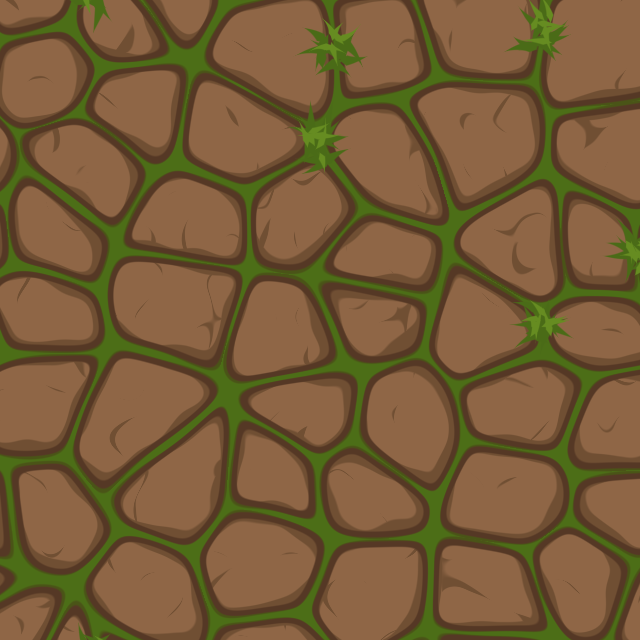
A WebGL 1 fragment shader for this texture:

```glsl
precision highp float;
// Cartoon paving: rounded brown stones with mossy gaps and tufts of grass.
// Smoothed Voronoi edge distances shape the stones, gradient noise cuts their
// shaded rims and cracks, and tapered blades form each tuft.

uniform vec2 u_resolution;

const float SCALE = 6.5;                 // stone units across the canvas
const vec2 CELL = vec2(1.12, 0.92);      // stones are a little wider than tall

vec2 hash2(vec2 c) {
  vec2 h = vec2(dot(c, vec2(127.1, 311.7)), dot(c, vec2(269.5, 183.3)));
  return fract(sin(h) * 43758.5);
}

float corner(vec2 cell, vec2 f, vec2 offset) {
  return dot(hash2(cell + offset) * 2.0 - 1.0, f - offset);
}

float gradientNoise(vec2 p) {
  vec2 cell = floor(p), f = fract(p);
  vec2 s = f * f * f * (f * (f * 6.0 - 15.0) + 10.0);
  float low = mix(corner(cell, f, vec2(0.0)), corner(cell, f, vec2(1.0, 0.0)), s.x);
  float high = mix(corner(cell, f, vec2(0.0, 1.0)), corner(cell, f, vec2(1.0)), s.x);
  return mix(low, high, s.y);
}

vec2 stoneCenter(vec2 id) {
  return (id + 0.5 + 0.8 * (hash2(id) - 0.5)) * CELL;
}

// Distance to the border of the stone around p, with rounded corners.
float stoneEdge(vec2 p, out vec2 id) {
  vec2 home = floor(p / CELL);
  float nearest = 100.0;
  for (int y = -1; y <= 1; y++) {
    for (int x = -1; x <= 1; x++) {
      vec2 other = home + vec2(float(x), float(y));
      float d = distance(p, stoneCenter(other));
      if (d < nearest) { nearest = d; id = other; }
    }
  }
  vec2 center = stoneCenter(id);
  float sum = 0.0;
  for (int y = -2; y <= 2; y++) {
    for (int x = -2; x <= 2; x++) {
      if (x == 0 && y == 0) continue;
      vec2 other = stoneCenter(id + vec2(float(x), float(y)));
      float d = dot(0.5 * (center + other) - p, normalize(other - center));
      sum += exp(-16.0 * d);
    }
  }
  return -log(sum) / 16.0;
}

// Fan of curved blades; the last ones are smaller and lit.
vec3 paintTuft(vec3 color, vec2 p, float seed, float aa) {
  for (int i = 0; i < 20; i++) {
    float n = float(i);
    float lit = step(12.5, n);
    vec2 h = hash2(vec2(n, seed)), k = hash2(vec2(seed + 3.0, n));
    float angle = n * 2.4 + h.x * 0.6;
    vec2 dir = normalize(vec2(cos(angle), sin(angle) + 0.35));
    vec2 r = p - vec2(0.24, 0.32) * (k - 0.5);
    float len = mix(0.2, 0.33, h.y) * mix(1.0, 0.75, lit);
    float along = dot(r, dir) / len;
    float across = dot(r, vec2(-dir.y, dir.x)) + (h.x - 0.5) * 0.2 * along * along;
    float width = mix(0.06, 0.04, lit) * min(1.0 - along, 2.5 * along + 0.5);
    vec3 blade = mix(vec3(0.29, 0.42, 0.09), vec3(0.40, 0.55, 0.13), lit);
    color = mix(color, blade, 1.0 - smoothstep(-aa, aa, abs(across) - width));
  }
  return color;
}

void main() {
  vec2 p = gl_FragCoord.xy / u_resolution.y * SCALE;
  float aa = 0.9 * SCALE / u_resolution.y;

  // Stone outlines bend gently and the gaps vary in width
  vec2 warp = 0.12 * vec2(gradientNoise(p * 0.9), gradientNoise(p * 0.9 + 37.0));
  vec2 id;
  float edge = stoneEdge(p + warp, id);
  vec2 grain = p + 17.0 * hash2(id + 5.0);
  edge += 0.06 * gradientNoise(grain * 0.8);

  // Moss, darker beside the stones
  float mossShade = edge - 0.017 - 0.05 * gradientNoise(p * 1.5);
  vec3 color = mix(vec3(0.30, 0.43, 0.09), vec3(0.29, 0.33, 0.09),
                   smoothstep(-aa, aa, mossShade));

  // Stone face with an uneven shaded rim and tapering cracks
  vec2 local = p - stoneCenter(id);
  float rim = 0.03 + 0.05 * dot(local, vec2(0.8, -0.6)) + 0.15 * gradientNoise(grain * 2.2);
  float crackWidth = 0.16 * (gradientNoise(grain * 2.3 + 11.0) - 0.08);
  float crack = abs(gradientNoise(grain * 1.8 + 5.0)) - crackWidth;
  float face = min(edge - 0.081 - rim, crack);
  vec3 stone = mix(vec3(0.44, 0.31, 0.20), vec3(0.56, 0.40, 0.275), smoothstep(-aa, aa, face));

  // Dark outline
  stone = mix(vec3(0.335, 0.22, 0.145), stone, smoothstep(-aa, aa, edge - 0.081));
  color = mix(color, stone, smoothstep(-aa, aa, edge - 0.026));

  // Grass tufts between some neighbouring stones
  vec2 home = floor(p / CELL);
  for (int y = -1; y <= 1; y++) {
    for (int x = -2; x <= 1; x++) {
      vec2 c = home + vec2(float(x), float(y));
      vec2 root = 0.5 * (stoneCenter(c) + stoneCenter(c + vec2(1.0, 0.0)));
      vec2 chance = hash2(c + 91.0);
      if (chance.x < 0.17 && distance(p, root) < 0.65)
        color = paintTuft(color, p - root, chance.y * 50.0, aa);
    }
  }
  gl_FragColor = vec4(color, 1.0);
}
```
